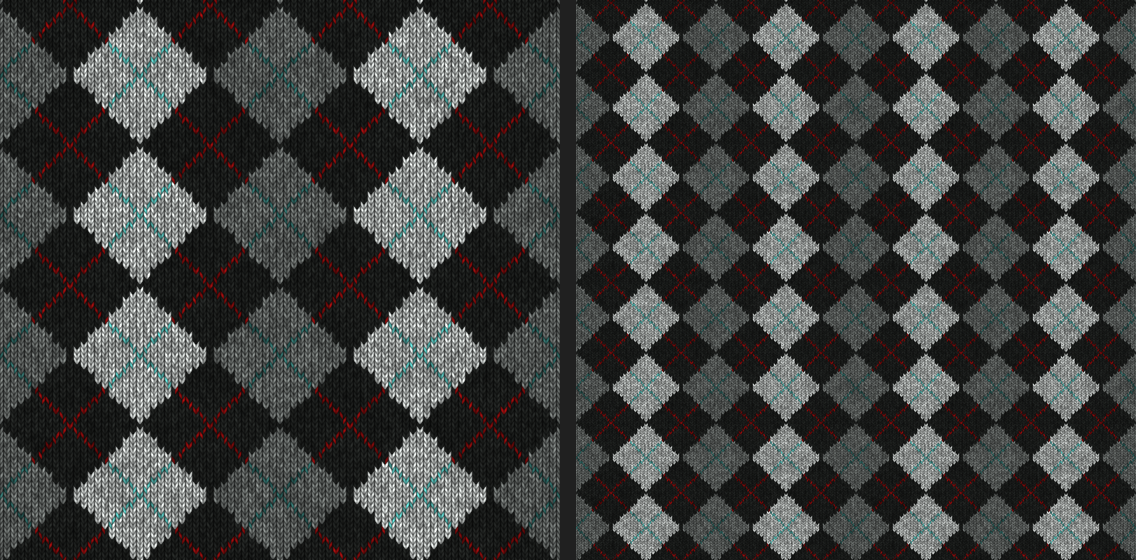
Left: one tile. Right: repeated 2 by 2.
Write a three.js fragment shader that draws this pattern.

```glsl
// Knitted argyle: light, grey and black diamonds crossed by thin teal and red stitched lines.
varying vec2 vUv;

const vec2 DIAMONDS = vec2(4.0, 4.0);    // diamonds across and down
const vec2 STITCHES = vec2(80.0, 112.0); // knit columns and rows
const float PHASE = 0.468;               // height of the first diamond centre, in diamonds
const float HALF_DIAGONAL = 0.492;
const float LINE_REACH = 0.0165;         // half extent of a crossing line, in diamonds
const float LEG_RISE = 0.95;             // climb of a stitch leg, in rows

const vec3 LIGHT = vec3(0.85, 0.87, 0.86);
const vec3 GREY = vec3(0.47, 0.49, 0.48);
const vec3 BLACK = vec3(0.137, 0.147, 0.14);
const vec3 RED = vec3(0.56, 0.055, 0.055);
const vec3 TEAL_TINT = vec3(0.42, 0.88, 0.86);

float hash(vec2 p) {
  return fract(sin(dot(p, vec2(127.1, 311.7))) * 43758.545);
}

// Value noise that wraps after the given whole number of cells.
float wrapNoise(vec2 uv, float cells) {
  vec2 p = uv * cells;
  vec2 i = floor(p);
  vec2 f = p - i;
  f = f * f * (3.0 - 2.0 * f);
  float a = hash(mod(i, cells));
  float b = hash(mod(i + vec2(1.0, 0.0), cells));
  float c = hash(mod(i + vec2(0.0, 1.0), cells));
  float d = hash(mod(i + vec2(1.0, 1.0), cells));
  return mix(mix(a, b, f.x), mix(c, d, f.x), f.y);
}

// Offset from the nearest diamond centre.
vec2 diamondOffset(vec2 p) {
  return p - floor(p + 0.5);
}

// Yarn colour of one stitch; the lines are decided by each leg of the stitch.
vec3 yarnColor(vec2 stitchUv, vec2 legUv) {
  vec2 shift = vec2(0.0, PHASE);
  vec2 p = stitchUv * DIAMONDS - shift;
  vec2 body = abs(diamondOffset(p));
  vec2 leg = abs(diamondOffset(legUv * DIAMONDS - shift));
  float inDiamond = step(body.x + body.y, HALF_DIAGONAL);
  float onLine = step(abs(leg.x - leg.y), LINE_REACH);
  float lightColumn = mod(floor(p.x + 0.5), 2.0);
  vec3 pale = mix(GREY, LIGHT, lightColumn);
  pale *= mix(vec3(1.0), TEAL_TINT, onLine);
  return mix(mix(BLACK, RED, onLine), pale, inDiamond);
}

// Rounded shading of a leg: along = 0 to 1 from the middle outwards, across = 0 to 1.
float legShade(float along, float across) {
  float a = 2.0 * across - 1.0;
  float b = 2.0 * along - 1.0;
  float groove = 1.0 - 0.35 * smoothstep(0.65, 1.0, along);
  return (1.0 - 0.6 * a * a) * (1.0 - 0.5 * b * b) * groove;
}

vec3 knit(vec2 uv) {
  // V-shaped stitches, with a column centred on each diamond
  float column = floor(uv.x * STITCHES.x + 0.5);
  float x = uv.x * STITCHES.x - column;
  float side = x < 0.0 ? -1.0 : 1.0;
  float along = 2.0 * abs(x);
  float y = uv.y * STITCHES.y - LEG_RISE * along;
  float row = floor(y);

  // colour taken at the centres of the stitch and its leg
  float middle = row + 0.5 + 0.5 * LEG_RISE;
  vec2 stitchUv = vec2(column, middle) / STITCHES;
  vec2 legUv = vec2(column + 0.25 * side, middle) / STITCHES;
  vec3 color = yarnColor(stitchUv, legUv);

  // uneven yarn and fine fibres
  vec2 id = mod(vec2(column, row), STITCHES);
  float tone = 0.82 + 0.36 * hash(id + vec2(0.37 * side, 5.0));
  float fibre = 0.8 + 0.4 * wrapNoise(uv, 256.0);
  float mottle = 0.93 + 0.14 * wrapNoise(uv, 24.0);
  return color * legShade(along, y - row) * tone * fibre * mottle;
}

void main() {
  // average of four nearby samples smooths the stitch edges
  vec3 sum = vec3(0.0);
  for (int i = 0; i < 4; i++) {
    float k = float(i);
    vec2 corner = vec2(mod(k, 2.0), floor(k / 2.0)) - 0.5;
    sum += knit(vUv + corner / 1024.0);
  }
  gl_FragColor = vec4(sum / 4.0, 1.0);
}
```
